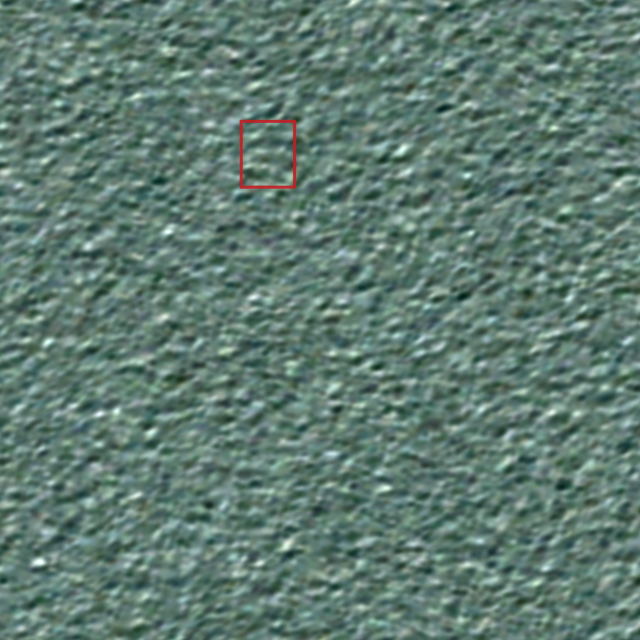
Write a Shadertoy shader that draws this texture.

```glsl
// Rough grey-green water-like relief of small slanted grains, with a thin red frame.

vec3 hash3(vec2 cell) {
    vec3 p = fract(cell.xyx * vec3(0.1031, 0.1030, 0.0973));
    p += dot(p, p.yxz + 33.33);
    return fract((p.xxy + p.yzz) * p.zyx);
}

// Cellular noise: soft grains with signed weights; x is height, yz are tints
vec3 grains(vec2 p) {
    vec2 home = floor(p);
    vec3 sum = vec3(0.0);
    for (int j = -1; j <= 1; j++) {
        for (int i = -1; i <= 1; i++) {
            vec2 cell = home + vec2(i, j);
            vec2 toGrain = p - cell - hash3(cell).xy;
            float falloff = max(0.0, 1.0 - dot(toGrain, toGrain));
            vec3 weight = 2.0 * hash3(cell + 217.0) - 1.0;
            sum += weight * falloff * falloff * falloff;
        }
    }
    return sum;
}

// Each grain casts a shade of the opposite sign below it
vec3 relief(vec2 p) {
    vec3 lit = grains(p);
    lit.x -= 0.5 * grains(p + vec2(-0.12, 0.8)).x;
    return lit;
}

float frameMask(vec2 uv, float pixel) {
    vec2 edge = abs(uv - vec2(0.4186, 0.759)) - vec2(0.0417, 0.0514);
    float boxDistance = length(max(edge, 0.0)) + min(max(edge.x, edge.y), 0.0);
    return 1.0 - smoothstep(-pixel, pixel, abs(boxDistance) - 0.0024);
}

void mainImage(out vec4 fragColor, in vec2 fragCoord) {
    vec2 uv = fragCoord / iResolution.xy;

    // Layered sines gently bend the slanted grain direction
    vec2 bent = uv;
    bent.y += 0.007 * sin(9.0 * uv.x + 5.0 * uv.y)
            + 0.003 * sin(27.0 * uv.x - 19.0 * uv.y + 1.3);
    bent.x += 0.004 * sin(21.0 * uv.y + 8.0 * uv.x);
    vec2 along = vec2(cos(0.27), sin(0.27));
    vec2 slanted = vec2(dot(bent, along), dot(bent, vec2(-along.y, along.x)));

    // Broad and fine grains
    vec3 broad = relief(slanted * vec2(47.0, 74.0) + 61.0);
    vec3 fine = relief(slanted * vec2(86.0, 112.0) + 140.0);
    vec3 surface = broad + 0.6 * fine;

    // Shading with slight red and blue tints
    float shade = 0.225 * surface.x + 0.03 * surface.x * surface.x;
    shade += 0.007 * sin(11.0 * uv.x + 4.0 * sin(7.0 * uv.y));
    vec3 color = vec3(0.370, 0.479, 0.441) + shade;
    color += surface.y * vec3(0.033, -0.006, 0.004);
    color += surface.z * vec3(-0.005, -0.005, 0.036);

    color = mix(color, vec3(0.76, 0.12, 0.14), 0.9 * frameMask(uv, 0.7 / iResolution.y));
    fragColor = vec4(clamp(color, 0.0, 1.0), 1.0);
}
```
